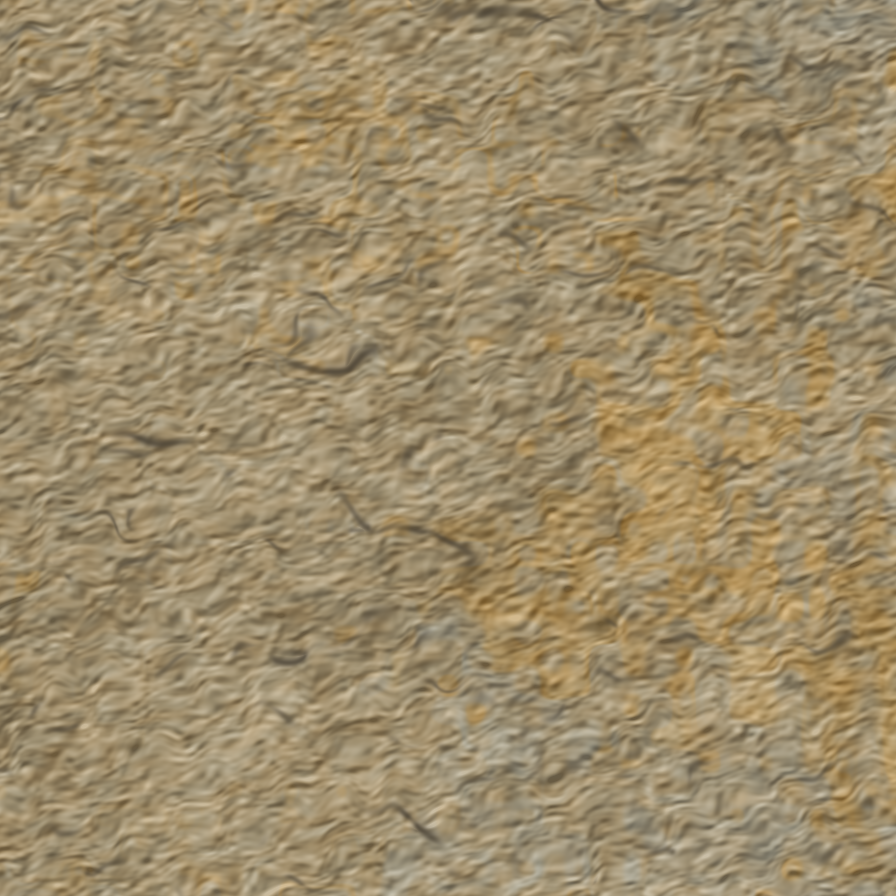
Reproduce this texture procedurally as a three.js fragment shader.

```glsl
varying vec2 vUv;

#define GRAIN_SCALE vec2(66.0, 122.0)
#define GRAIN_TILT 0.22
#define GRAIN_CONTRAST 1.7
#define RELIEF_CONTRAST 1.5
#define CRACK_DEPTH 0.8
#define STAIN_SCALE 4.5
#define DARK_STONE vec3(0.46, 0.40, 0.29)
#define MID_STONE vec3(0.62, 0.555, 0.425)
#define LIGHT_STONE vec3(0.74, 0.68, 0.56)
#define CRACK_COLOR vec3(0.29, 0.26, 0.21)
#define OCHRE_SHIFT vec3(0.05, -0.005, -0.085)
#define GREY_SHIFT vec3(-0.005, 0.03, 0.075)

float hash(vec2 p) {
  vec3 q = fract(p.xyx * vec3(0.1031, 0.1030, 0.0973));
  q += dot(q, q.yzx + 33.33);
  return fract((q.x + q.y) * q.z);
}

float valueNoise(vec2 p) {
  vec2 cell = floor(p);
  vec2 f = fract(p);
  f = f * f * (3.0 - 2.0 * f);
  float low = mix(hash(cell), hash(cell + vec2(1.0, 0.0)), f.x);
  float high = mix(hash(cell + vec2(0.0, 1.0)), hash(cell + 1.0), f.x);
  return mix(low, high, f.y);
}

// Fine flaky surface height, two octaves turned against each other
float grainHeight(vec2 p) {
  vec2 q = p * GRAIN_SCALE;
  vec2 turned = mat2(0.9, 0.3, -0.3, 0.9) * q * 1.7;
  return 0.6 * valueNoise(q + 11.0) + 0.4 * valueNoise(turned + 57.0);
}

// Tapered wavy strokes, one candidate per grid cell
float cracks(vec2 p, float cells, float width, float share) {
  vec2 grid = p * cells;
  vec2 home = floor(grid);
  float mark = 0.0;
  for (int j = -1; j <= 1; j++) {
    for (int i = -1; i <= 1; i++) {
      vec2 cell = home + vec2(float(i), float(j));
      vec2 seed = cell + cells * 7.0;
      vec2 center = cell + vec2(hash(seed), hash(seed + 19.0));
      float angle = 1.5 * (hash(seed + 43.0) - 0.45);
      vec2 dir = vec2(cos(angle), sin(angle));
      vec2 d = grid - center;
      float along = dot(d, dir);
      float across = dot(d, vec2(-dir.y, dir.x));
      across += 0.06 * sin(along * 7.0 + 6.28 * hash(seed + 71.0));
      float reach = mix(0.3, 0.85, hash(seed + 87.0));
      float taper = 1.0 - smoothstep(0.2, 1.0, abs(along) / reach);
      float profile = exp(-across * across / (width * width));
      float present = step(hash(seed + 103.0), share);
      mark = max(mark, present * taper * profile);
    }
  }
  return mark;
}

void main() {
  // Ragged, slightly tilted bedding
  vec2 p = vUv + 3.0;
  vec2 ragged = vec2(valueNoise(p * 34.0), valueNoise(p * 34.0 + 80.0)) - 0.5;
  vec2 bed = p + 0.012 * ragged;
  bed.y -= GRAIN_TILT * bed.x;

  // Grain brightness, side-lit relief and wider clumps
  float height = grainHeight(bed);
  float relief = height - grainHeight(bed + vec2(-0.003, 0.005));
  float clumps = valueNoise(bed * vec2(19.0, 32.0)) - 0.5;
  float broad = valueNoise(p * 6.0 + 23.0) - 0.5;
  float tone = GRAIN_CONTRAST * (height - 0.5) + RELIEF_CONTRAST * relief;
  tone += 0.65 * clumps + 0.35 * broad;

  vec3 color = tone < 0.0
    ? mix(MID_STONE, DARK_STONE, min(-tone, 1.3))
    : mix(MID_STONE, LIGHT_STONE, min(tone, 1.4));

  // Ochre and grey stains, the grey gathering in the right-hand corners
  vec2 stainPoint = p * STAIN_SCALE + 1.5 * ragged;
  float ochre = 0.65 * valueNoise(stainPoint + 31.0) + 0.35 * valueNoise(stainPoint * 2.7);
  float grey = 0.65 * valueNoise(stainPoint + 67.0) + 0.35 * valueNoise(stainPoint * 2.3 + 9.0);
  grey += 0.3 * smoothstep(0.5, 1.0, vUv.x) * smoothstep(0.2, 0.5, abs(vUv.y - 0.5));
  color += OCHRE_SHIFT * smoothstep(0.5, 0.85, ochre);
  color += GREY_SHIFT * smoothstep(0.5, 0.9, grey);

  // Small tint differences between grains
  float tint = valueNoise(bed * vec2(50.0, 80.0) + 140.0) - 0.5;
  color += tint * vec3(0.03, -0.005, -0.04);

  // Short nicks and a few long cracks, broken up by the grain
  vec2 torn = p + 0.018 * ragged;
  float nicks = 0.65 * cracks(torn, 15.0, 0.06, 0.4);
  float splits = cracks(torn, 6.0, 0.034, 0.36);
  float broken = smoothstep(0.15, 0.6, valueNoise(bed * vec2(42.0, 60.0) + 200.0));
  color = mix(color, CRACK_COLOR, CRACK_DEPTH * max(nicks, splits) * broken);

  gl_FragColor = vec4(color, 1.0);
}
```
